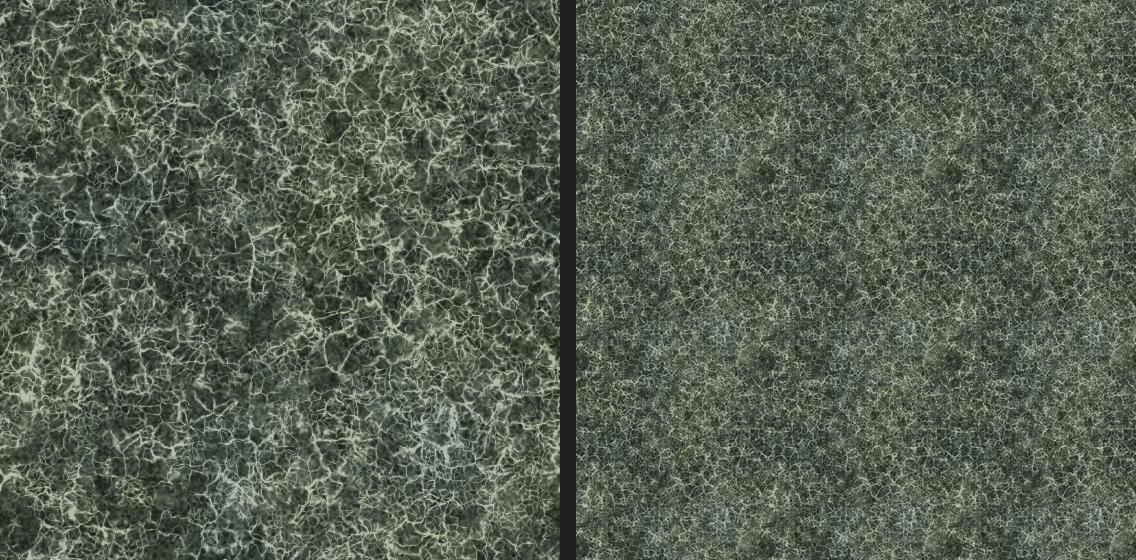
Left, the tile; right, the same tile 3 across and 3 down.
A Shadertoy shader for this texture:

```glsl
// Dark green marble crossed by a dense web of pale, broken veins.
// Three wrapping Voronoi networks on a crumpled plane give the veins;
// wrapping noise gives clouds, gaps, grain and the olive to grey drift.

const vec3 DEEP_GREEN = vec3(0.115, 0.142, 0.113);
const vec3 PALE_VEIN = vec3(0.71, 0.74, 0.67);
const vec3 MOSS_LIFT = vec3(0.01, 0.06, 0.01);
const vec3 OLIVE_SHIFT = vec3(0.03, 0.015, -0.045);

// Two random values for a lattice cell that wraps at the given period
vec2 randomPair(vec2 cell, vec2 period, float seed) {
    vec2 wrapped = floor(mod(cell + 0.5, period));
    uvec3 h = uvec3(vec3(wrapped, seed)) * 1664525u + 1013904223u;
    h.x += h.y * h.z;
    h.y += h.z * h.x;
    h.z += h.x * h.y;
    h ^= h >> 16u;
    h.x += h.y * h.z;
    h.y += h.z * h.x;
    return vec2(h.xy) * exp2(-32.0);
}

// Smooth wrapping noise, two independent channels from 0 to 1
vec2 noisePair(vec2 uv, float count, float seed) {
    vec2 p = uv * count;
    vec2 cell = floor(p);
    vec2 f = p - cell;
    vec2 period = vec2(count);
    f = f * f * (3.0 - 2.0 * f);
    vec2 low = mix(randomPair(cell, period, seed),
                   randomPair(cell + vec2(1, 0), period, seed), f.x);
    vec2 high = mix(randomPair(cell + vec2(0, 1), period, seed),
                    randomPair(cell + vec2(1, 1), period, seed), f.x);
    return mix(low, high, f.y);
}

// Layered noise whose octaves all wrap
vec2 cloudPair(vec2 uv, float count, float seed) {
    vec2 sum = vec2(0.0);
    float weight = 0.533;
    for (int i = 0; i < 4; i++) {
        sum += weight * noisePair(uv, count, seed + float(i));
        count *= 2.0;
        weight *= 0.5;
    }
    return sum;
}

// x: distance to the nearest cell border in canvas units, y: random cell value
vec2 cellBorder(vec2 uv, vec2 counts, float seed) {
    vec2 p = uv * counts;
    vec2 cell = floor(p);
    vec2 nearest = vec2(9.0);
    vec2 second = vec2(9.0);
    float cellValue = 0.0;
    for (int y = -1; y <= 1; y++) {
        for (int x = -1; x <= 1; x++) {
            vec2 neighbour = cell + vec2(x, y);
            vec2 r = randomPair(neighbour, counts, seed);
            vec2 toSite = (neighbour + 0.06 + 0.88 * r - p) / counts;
            float d = dot(toSite, toSite);
            if (d < dot(nearest, nearest)) {
                second = nearest;
                nearest = toSite;
                cellValue = fract(r.x * 37.0 + r.y * 17.0);
            } else if (d < dot(second, second)) {
                second = toSite;
            }
        }
    }
    float gap = dot(second, second) - dot(nearest, nearest);
    return vec2(0.5 * gap / max(length(second - nearest), 1e-5), cellValue);
}

// Vein brightness: a solid core with a short, smooth edge
float vein(float dist, float width, float pixel) {
    return exp(-pow(dist / max(width, 0.6 * pixel), 1.6));
}

void mainImage(out vec4 fragColor, in vec2 fragCoord) {
    vec2 uv = fragCoord / iResolution.xy;
    float pixel = 1.0 / iResolution.y;

    // Bend the plane broadly, then crumple it finely
    vec2 warped = uv + 0.035 * (cloudPair(uv, 6.0, 1.0) - 0.5);
    warped += 0.013 * (noisePair(uv, 40.0, 7.0) - 0.5);
    warped += 0.007 * (noisePair(uv, 97.0, 8.0) - 0.5);
    warped += 0.0025 * (noisePair(uv, 210.0, 9.0) - 0.5);

    // Regions: x is how shattered the stone is, y is the olive drift
    vec2 region = cloudPair(uv, 5.0, 11.0);
    float shattered = smoothstep(0.3, 0.68, region.x);
    vec2 gaps = cloudPair(uv, 19.0, 21.0);
    vec2 fineGaps = cloudPair(uv, 37.0, 31.0);
    vec2 grain = 0.45 * noisePair(uv, 130.0, 41.0) + 0.55 * noisePair(uv, 256.0, 42.0);
    float flake = 0.55 + 0.9 * grain.y;

    // Vein networks from large fragments down to fine crazing
    vec2 large = cellBorder(warped, vec2(16.0, 20.0), 51.0);
    vec2 medium = cellBorder(warped, vec2(36.0, 40.0), 52.0);
    vec2 small = cellBorder(warped, vec2(84.0, 80.0), 53.0);
    float largeMask = smoothstep(0.34, 0.6, gaps.x);
    float mediumMask = smoothstep(0.38, 0.6, fineGaps.x + 0.06 * (shattered - 0.4));
    float smallMask = smoothstep(0.36, 0.6, fineGaps.y + 0.1 * (shattered - 0.4));

    // Ground tone: clouds, fragment shades, pale smears and grain
    float tone = 0.115 + 0.07 * shattered + 0.05 * (large.y - 0.5);
    tone += 0.08 * (medium.y - 0.5) + 0.46 * (grain.x - 0.5);
    tone += 0.28 * smoothstep(0.5, 0.75, gaps.y) * grain.y;

    // Pale veins on top, flaking along their length
    tone += 0.64 * flake * largeMask * vein(large.x, 0.001 + 0.0026 * gaps.y, pixel);
    tone += 0.56 * flake * mediumMask * vein(medium.x, 0.0009 + 0.002 * fineGaps.y, pixel);
    tone += 0.44 * flake * smallMask * vein(small.x, 0.0014, pixel);
    tone = clamp(tone, 0.0, 1.0);

    vec3 color = mix(DEEP_GREEN, PALE_VEIN, tone);
    color += MOSS_LIFT * tone * (1.0 - tone);
    color += OLIVE_SHIFT * (region.y - 0.5) * (0.6 + tone);
    fragColor = vec4(color, 1.0);
}
```
